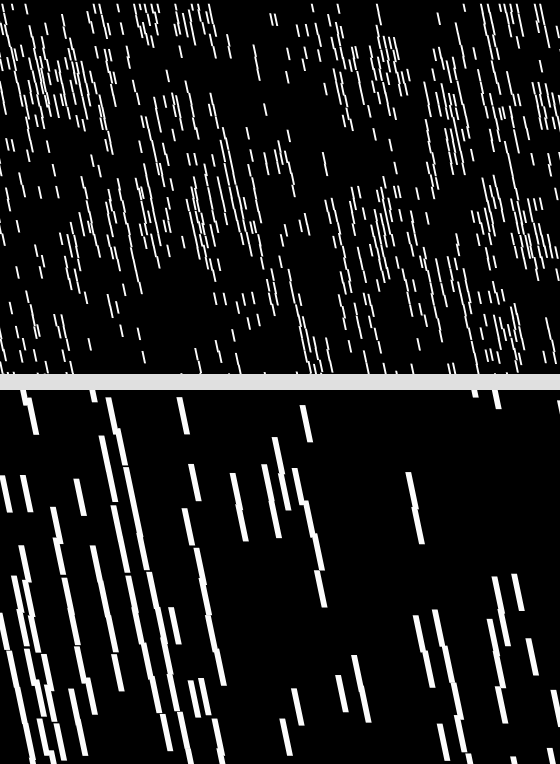
Top: the whole. Bottom: its middle third, enlarged.
Write a WebGL 2 fragment shader that draws this pattern.

```glsl
#version 300 es
precision highp float;
// Slanted white dashes on black, like driving rain.
// A sheared grid holds one jittered dash per cell; noise that runs along each
// lane joins the dashes into long broken streaks and leaves dark gaps.

uniform vec2 u_resolution;
out vec4 fragColor;

const vec3 BACKGROUND = vec3(0.0);
const vec3 STREAK = vec3(0.99);
const float SLANT = 0.21;                  // sideways drift per unit of fall
const vec2 CELL = vec2(0.0155, 0.0312);    // lane spacing, row spacing
const vec2 DASH = vec2(0.0026, 0.0166);    // half width, half length
const float FILL_LEVEL = 0.58;             // cells above this hold a dash
const float TOP_EDGE = 0.99;

// Integer hash of a cell, from 0 to 1
float hash(vec2 cell, uint seed) {
    uvec2 q = uvec2(ivec2(cell)) * uvec2(1597u, 3571u);
    uint h = (q.x ^ (q.y * 40503u) ^ (seed * 7919u)) * 747796u + 28913u;
    h = (h ^ (h >> 15u)) * 739981u;
    h = (h ^ (h >> 13u)) * 277803u;
    h ^= h >> 16u;
    return float(h & 0xffffu) / float(0xffffu);
}

// Smooth noise in two directions
float valueNoise(vec2 p, uint seed) {
    vec2 i = floor(p);
    vec2 f = smoothstep(0.0, 1.0, p - i);
    float low = mix(hash(i, seed), hash(i + vec2(1, 0), seed), f.x);
    float high = mix(hash(i + vec2(0, 1), seed), hash(i + vec2(1, 1), seed), f.x);
    return mix(low, high, f.y);
}

// Noise along one lane only, unrelated to its neighbours
float laneNoise(float lane, float along, uint seed) {
    float i = floor(along);
    float f = smoothstep(0.0, 1.0, along - i);
    return mix(hash(vec2(lane, i), seed), hash(vec2(lane, i + 1.0), seed), f);
}

// Long runs, broad clusters and single strays decide which cells are filled
bool hasDash(vec2 cell) {
    float phase = hash(vec2(cell.x, 0.0), 1u);
    float run = laneNoise(cell.x, cell.y / 4.5 + phase, 2u);
    float cluster = valueNoise(cell / vec2(11.0, 6.0), 3u);
    float stray = hash(cell, 4u);
    return 0.45 * run + 0.25 * cluster + 0.30 * stray > FILL_LEVEL;
}

// Dash centre: one shift for the whole lane, a smaller one for each cell
vec2 dashCentre(vec2 cell) {
    vec2 laneKey = vec2(cell.x, 0.0);
    vec2 laneShift = vec2(hash(laneKey, 5u), hash(laneKey, 6u)) - 0.5;
    vec2 cellShift = vec2(hash(cell, 7u), hash(cell, 8u)) - 0.5;
    return (cell + 0.5 + laneShift * vec2(0.45, 0.4) + cellShift * vec2(0.36, 0.2)) * CELL;
}

// Coverage of a box with edges one pixel soft
float boxCoverage(vec2 offset, vec2 halfSize, float pixel) {
    vec2 inside = clamp(0.5 + (halfSize - abs(offset)) / pixel, 0.0, 1.0);
    return inside.x * inside.y;
}

// Strongest dash among the neighbouring cells
float rain(vec2 p, float pixel) {
    vec2 home = floor(p / CELL);
    float cover = 0.0;
    for (int y = -1; y <= 1; y++) {
        for (int x = -1; x <= 1; x++) {
            vec2 cell = home + vec2(x, y);
            if (hasDash(cell)) {
                cover = max(cover, boxCoverage(p - dashCentre(cell), DASH, pixel));
            }
        }
    }
    return cover;
}

void main() {
    vec2 p = gl_FragCoord.xy / u_resolution.y;
    float pixel = 1.0 / u_resolution.y;
    vec2 sheared = vec2(p.x + SLANT * p.y, p.y);
    float cover = rain(sheared, pixel);
    cover *= clamp(0.5 + (TOP_EDGE - p.y) / pixel, 0.0, 1.0);
    fragColor = vec4(mix(BACKGROUND, STREAK, cover), 1.0);
}
```
